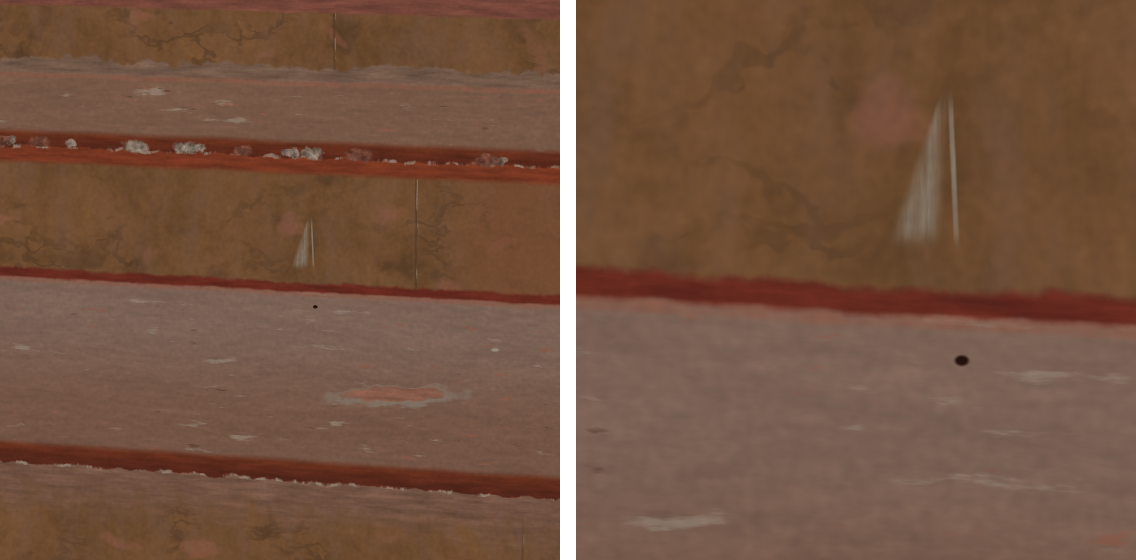
Left, the full canvas; right, a detail of the centre.
Reproduce this texture procedurally as a Shadertoy shader.

```glsl
struct Step {
    float shadow, ridge, riser, fade, foot, lip, joint; // depths, then joint across
    vec3 band, footTint, tread;
};
const vec3 OCHRE = vec3(0.42, 0.29, 0.18);
const vec3 CLAY = vec3(0.45, 0.33, 0.27);
const vec3 DUST = vec3(0.48, 0.38, 0.33);
const vec3 RED = vec3(0.45, 0.21, 0.13);
const vec3 MAROON = vec3(0.35, 0.16, 0.11);
const vec3 GRIME = vec3(0.30, 0.21, 0.14);
const vec3 PINK = vec3(0.54, 0.34, 0.27);
const vec3 CHALK = vec3(0.60, 0.55, 0.49);
const Step STEPS[3] = Step[3](
    Step(-0.2, -0.1, 0.003, 0.008, 0.1, 0.128, 0.597, vec3(0.45, 0.27, 0.22), vec3(0.44, 0.34, 0.28), vec3(0.46, 0.34, 0.27)),
    Step(0.232, 0.259, 0.281, 0.012, 0.477, 0.493, 0.743, RED, vec3(0.39, 0.16, 0.12), DUST),
    Step(0.787, 0.823, 0.836, 0.1, 1.2, 1.3, 0.933, vec3(0.44, 0.32, 0.26), CLAY, CLAY));

vec2 hash2(vec2 p) {
    vec3 q = fract(p.xyx * vec3(0.1031, 0.103, 0.0973));
    q += dot(q, q.yzx + 33.33);
    return fract((q.xx + q.yz) * q.zy);
}

float corner(vec2 cell, vec2 f, vec2 e) { return dot(hash2(cell + e) * 2.0 - 1.0, f - e); }

float gradientNoise(vec2 p) {
    vec2 i = floor(p), f = fract(p), e = vec2(0, 1);
    vec2 u = f * f * f * (f * (f * 6.0 - 15.0) + 10.0);
    return mix(mix(corner(i, f, e.xx), corner(i, f, e.yx), u.x),
               mix(corner(i, f, e.xy), corner(i, f, e.yy), u.x), u.y);
}

float fbm(vec2 p) {
    float sum = 0.0, amp = 1.0;
    for (int i = 0; i < 5; i++, amp *= 0.55) {
        sum += amp * gradientNoise(p);
        p = p * 2.03 + 17.3;
    }
    return sum;
}

float past(float edge, float x, float soft) { return smoothstep(-soft, soft, x - edge); }

float line(float center, float x, float halfWidth) {
    return 1.0 - smoothstep(halfWidth * 0.4, halfWidth * 1.6, abs(x - center));
}

float spot(vec2 p, vec2 center, vec2 radius, float soft) {
    return 1.0 - past(1.0, length((p - center) / radius), soft);
}

// Stained ochre upright face
vec3 riserColor(vec2 p, float seed) {
    vec2 q = p + 0.03 * vec2(fbm(p * 9.0 + seed), fbm(p * 9.0 - seed));
    vec3 col = OCHRE * (1.0 + 0.13 * fbm(q * 7.0 + seed) + 0.09 * fbm(p * vec2(60, 45)));
    col = mix(col, GRIME, 0.6 * smoothstep(0.15, 0.65, fbm(q * vec2(9, 14) + seed * 3.0)));
    float vein = line(0.0, fbm(q * vec2(5, 9) + seed * 7.0), 0.05);
    col = mix(col, GRIME, 0.5 * vein * past(0.05, gradientNoise(p * 6.0 + seed), 0.15));
    col = mix(col, PINK, 0.6 * smoothstep(0.26, 0.45, gradientNoise(q * vec2(11, 20) + seed)));
    return mix(col, CLAY, 0.4 * past(0.15, fbm(p * vec2(25, 9) + seed), 0.5));
}

// Dusty flat face with long scuffs
vec3 treadColor(vec2 p, vec3 tint) {
    float broad = fbm(p * vec2(4, 9));
    vec3 col = tint * (1.0 + 0.07 * fbm(p * vec2(5, 40)) + 0.07 * fbm(p * vec2(35, 110)));
    float scuff = fbm(p * vec2(13, 62)) + 0.35 * broad;
    col = mix(col, CHALK, 0.55 * smoothstep(0.38, 0.75, scuff));
    col = mix(col, PINK, 0.6 * smoothstep(0.4, 0.65, fbm(p * vec2(16, 80) + 31.0)));
    return mix(col, GRIME, 0.5 * smoothstep(0.5, 0.8, fbm(p * vec2(19, 95) + 57.0)));
}

// Loose rubble caught in a groove
vec3 addRubble(vec3 col, vec2 p, float depth) {
    vec2 q = p + 0.007 * vec2(fbm(p * 60.0), fbm(p * 60.0 + 9.0));
    for (int i = 0; i < 16; i++) {
        vec2 h = hash2(vec2(float(i) * 3.7, 5.1));
        vec2 radius = vec2(0.006 + 0.022 * h.y * h.y, 0.004 + 0.008 * h.y);
        vec3 tint = mix(PINK * 0.9, CHALK, step(0.5, fract(h.x * 7.0))) * (0.85 + 0.5 * fbm(p * 80.0));
        col = mix(col, tint, 0.85 * spot(q, vec2(pow(h.x, 1.6), depth), radius, 0.25));
    }
    return col;
}

void mainImage(out vec4 fragColor, in vec2 fragCoord) {
    vec2 p = fragCoord / iResolution.xy;
    p.y = 1.0 - p.y;
    // Depth down the stair; lower edges slope more
    float depth = (p.y - 0.028 * p.x) / (1.0 + 0.05 * p.x);
    depth += 0.003 * gradientNoise(vec2(p.x * 9.0, depth * 4.0));
    vec2 s = vec2(p.x, depth);
    float rough = fbm(s * vec2(30, 24)), streak = fbm(s * vec2(14, 90));
    float ragged = depth + 0.007 * rough;
    vec3 col = CLAY;
    for (int i = 0; i < 3; i++) {
        Step st = STEPS[i];
        float seed = float(i) * 4.7 + 2.0;
        // Groove, painted band and broken chalky ridge
        vec3 groove = mix(RED * 0.88, MAROON * 0.95, past(st.shadow + 0.015, depth, 0.015));
        col = mix(col, groove * (1.0 + 0.2 * streak), past(st.shadow, depth, 0.007));
        col = mix(col, st.band * (1.0 + 0.22 * streak), past(st.ridge, ragged, 0.002));
        float chips = past(0.12, fbm(s * vec2(35, 12) + seed), 0.2);
        col = mix(col, CHALK, 0.75 * chips * line(st.ridge, ragged, 0.0025));
        // Riser and vertical joint
        vec3 face = riserColor(s, seed);
        face = mix(face, vec3(0.46, 0.29, 0.2), 0.6 * past(0.83, p.x, 0.06) * float(i == 1));
        float across = p.x - st.joint + 0.003 * gradientNoise(s * 25.0);
        face = mix(face, GRIME, 0.55 * line(0.0, across, 0.0018));
        face = mix(face, CHALK, 0.5 * line(0.002, across, 0.0012) * past(0.1, rough, 0.15));
        float blotch = st.fade * (0.5 + 0.5 * rough);
        col = mix(col, face, past(st.riser + blotch, ragged, st.fade * 0.5));
        // Foot stripe, lip and tread
        float footDepth = depth + rough * (i == 0 ? 0.016 : 0.005);
        col = mix(col, st.footTint * (1.0 + 0.22 * streak), past(st.foot, footDepth, 0.004));
        vec3 tint = mix(st.tread, CLAY, smoothstep(0.05, 0.24, depth - st.lip));
        col = mix(col, treadColor(s, tint), past(st.lip, depth + 0.003 * rough, 0.003));
        col = mix(col, PINK, (0.5 + 0.5 * rough) * line(st.lip + 0.003, depth, 0.004));
    }
    col = addRubble(col, s, STEPS[1].ridge - 0.008);
    // Chalk run in two strands
    float drop = (p.y - 0.39) / 0.09;
    float run = line(0.552 - 0.018 * drop, p.x, 0.002 + 0.01 * drop) + line(0.556 + 0.004 * drop, p.x, 0.0015);
    run *= past(0.05, drop, 0.1) * past(-0.95, -drop, 0.1);
    col = mix(col, CHALK * 0.88, clamp(run * (0.6 + 0.7 * fbm(p * vec2(110, 12))), 0.0, 1.0));
    // Flaked patch and pits
    vec2 q = p + vec2(0.05, 0.012) * vec2(fbm(p * 22.0), fbm(p * vec2(25, 70)));
    col = mix(col, CHALK * 0.85, 0.7 * spot(q, vec2(0.705, 0.708), vec2(0.12, 0.018), 0.2));
    col = mix(col, PINK * (0.97 + 0.25 * streak), 0.8 * spot(q, vec2(0.7, 0.705), vec2(0.095, 0.012), 0.2));
    col = mix(col, MAROON * 0.4, spot(p, vec2(0.563, 0.548), vec2(0.004, 0.003), 0.4));
    col = mix(col, CHALK, spot(p, vec2(0.884, 0.625), vec2(0.007, 0.003), 0.4));
    fragColor = vec4(col * (1.0 + 0.06 * gradientNoise(p * 130.0)), 1.0);
}
```
